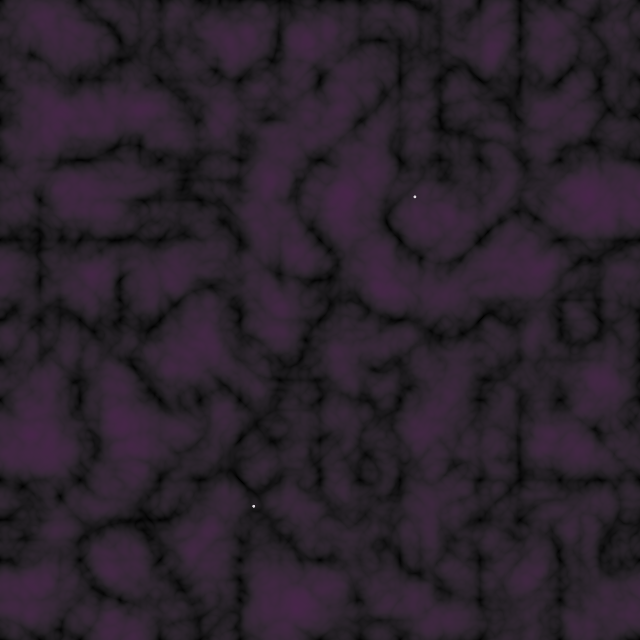
A Shadertoy shader for this texture:

```glsl
// Dark purple nebula: billowy turbulence with black creases and two tiny stars.
#define CELLS 8.0
#define OCTAVES 4
#define PERSISTENCE 0.5
#define DARKNESS 1.2
#define SATURATION_RATE 2.2
#define GREEN_LOSS 6.2
#define BLUE_GAIN 1.03
#define STAR_COUNT 2
#define STAR_RADIUS 0.0022
#define STAR_COLOR vec3(0.88, 0.86, 0.88)
#define SEED 17.0

float hash(vec2 p) {
    vec3 q = fract(vec3(p.xyx) * 0.1031);
    q += dot(q, q.yzx + 33.33);
    return fract((q.x + q.y) * q.z);
}

// One of eight compass directions per lattice point
float cornerSlope(vec2 cell, vec2 offset, float seed) {
    float angle = floor(hash(cell + seed) * 8.0) * 0.785398;
    return dot(vec2(cos(angle), sin(angle)), offset);
}

float gradientNoise(vec2 p, float seed) {
    vec2 cell = floor(p);
    vec2 f = fract(p);
    vec2 fade = f * f * f * (f * (f * 6.0 - 15.0) + 10.0);
    vec2 e = vec2(0.0, 1.0);
    float bottom = mix(cornerSlope(cell, f, seed),
                       cornerSlope(cell + e.yx, f - e.yx, seed), fade.x);
    float top = mix(cornerSlope(cell + e.xy, f - e.xy, seed),
                    cornerSlope(cell + e.yy, f - e.yy, seed), fade.x);
    return mix(bottom, top, fade.y);
}

// Folded octaves: every zero crossing becomes a dark crease
float turbulence(vec2 p) {
    float sum = 0.0;
    float weight = 1.0;
    for (int i = 0; i < OCTAVES; i++) {
        sum += weight * abs(gradientNoise(p, SEED + 131.0 * float(i)));
        p *= 2.0;
        weight *= PERSISTENCE;
    }
    return sum;
}

// Grey shadows that lose green and turn purple as they brighten
vec3 nebulaColor(float density) {
    float red = density / (DARKNESS + SATURATION_RATE * density);
    float green = red * (1.0 - GREEN_LOSS * red * red);
    return vec3(red, green, red * BLUE_GAIN);
}

float starMask(vec2 uv, vec2 canvas, float pixel) {
    float mask = 0.0;
    for (int i = 0; i < STAR_COUNT; i++) {
        vec2 id = vec2(float(i) * 7.0, SEED);
        vec2 center = vec2(hash(id), hash(id + 41.0)) * canvas;
        float d = length(uv - center) - STAR_RADIUS;
        mask = max(mask, 1.0 - smoothstep(-0.5 * pixel, 0.5 * pixel, d));
    }
    return mask;
}

void mainImage(out vec4 fragColor, in vec2 fragCoord) {
    float pixel = 1.0 / iResolution.y;
    vec2 uv = fragCoord * pixel;
    vec3 color = nebulaColor(turbulence(uv * CELLS));
    color = mix(color, STAR_COLOR, starMask(uv, iResolution.xy * pixel, pixel));
    fragColor = vec4(color, 1.0);
}
```
